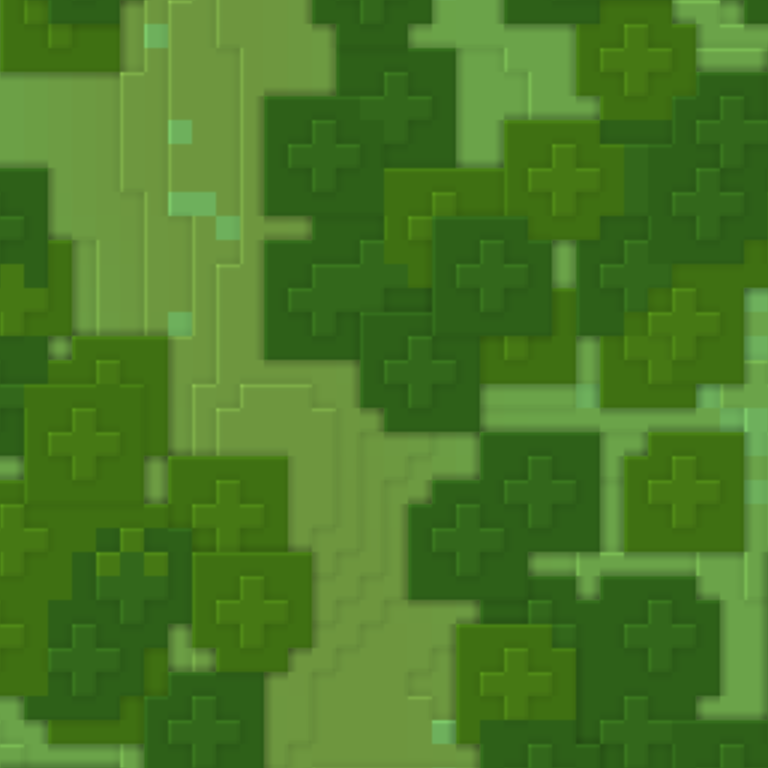
Give the GLSL for this pattern, as a WebGL 2 fragment shader.

```glsl
#version 300 es
precision highp float;
// Top-down view of a block forest: square tree crowns over stepped grassland.

#define CELLS 32.0         // blocks across the canvas
#define TILE 4.0           // blocks per tree slot
#define TREE_CHANCE 0.78
#define DARK_SHARE 0.58    // share of dark crowns
#define CORNER_LOSS 0.35   // chance that a crown corner is missing
#define LANE_WIDTH 3.2     // half width of the clearing, in blocks
#define TUFT_CHANCE 0.05
#define FLOWER_CHANCE 0.003
#define SOFTNESS 0.07      // edge blur, in blocks
#define RIM 0.15           // brightness of lit edges
#define SHADE 0.22         // depth of contact shadows

uniform vec2 u_resolution;
out vec4 outColor;

const vec3 DARK_LEAF = vec3(0.180, 0.375, 0.095);
const vec3 DARK_CROWN = vec3(0.200, 0.405, 0.105);
const vec3 OLIVE_LEAF = vec3(0.248, 0.440, 0.070);
const vec3 OLIVE_CROWN = vec3(0.275, 0.470, 0.080);
const vec3 PATH = vec3(0.430, 0.590, 0.245);
const vec3 GRASS = vec3(0.420, 0.640, 0.285);
const vec3 TUFT = vec3(0.430, 0.690, 0.360);
const vec3 FLOWER = vec3(0.950, 0.820, 0.200);

float hash(vec2 p) {
    return fract(sin(dot(p, vec2(127.1, 311.7))) * 43758.5453);
}

float noise(vec2 p) {
    vec2 i = floor(p), f = fract(p);
    f = f * f * (3.0 - 2.0 * f);
    vec2 e = vec2(1.0, 0.0);
    return mix(mix(hash(i), hash(i + e), f.x),
               mix(hash(i + e.yx), hash(i + e.xx), f.x), f.y);
}

// Horizontal distance to the middle of the winding clearing
float laneDistance(vec2 cell) {
    return abs(cell.x - mix(14.5, 8.0, smoothstep(0.0, 26.0, cell.y)));
}

// Grass block: colour in rgb, height in a
vec4 ground(vec2 cell) {
    vec3 color = mix(PATH, GRASS, smoothstep(2.0, 11.0, laneDistance(cell)));
    float pick = hash(cell + 51.3);
    if (pick < TUFT_CHANCE) color = TUFT;
    if (pick > 1.0 - FLOWER_CHANCE) color = FLOWER;
    return vec4(color, floor(7.0 * noise(cell / 8.0 + 3.7)));
}

// Highest block at a cell: ground, or the tallest crown covering it
vec4 block(vec2 cell) {
    vec4 top = ground(cell);
    vec2 home = floor(cell / TILE);
    for (int j = -1; j <= 1; j++)
    for (int i = -1; i <= 1; i++) {
        vec2 slot = home + vec2(i, j);
        if (hash(slot + 7.1) > TREE_CHANCE) continue;
        vec2 jitter = floor(TILE * vec2(hash(slot + 13.7), hash(slot + 29.9)));
        vec2 center = slot * TILE + jitter;
        if (laneDistance(center) < LANE_WIDTH) continue;

        vec2 offset = cell - center, reach = abs(offset);
        if (max(reach.x, reach.y) > 2.0) continue;
        bool corner = reach.x + reach.y > 3.5;
        if (corner && hash(cell + slot * 3.1) < CORNER_LOSS) continue;

        float crown = reach.x + reach.y < 1.5 ? 1.0 : 0.0;
        float height = 8.0 + floor(4.0 * hash(slot + 41.3)) + crown;
        if (height <= top.a) continue;
        bool dark = hash(slot + 67.9) < DARK_SHARE;
        vec3 leaf = dark ? DARK_LEAF : OLIVE_LEAF;
        vec3 tip = dark ? DARK_CROWN : OLIVE_CROWN;
        top = vec4(mix(leaf, tip, crown), height);
    }
    return top;
}

// Light across one edge; d runs from block a on the lit side to block b
float edgeLight(float a, float b, float d, float blur) {
    float rise = b - a;
    if (abs(rise) < 0.5) return 0.0;
    float inside = rise > 0.0 ? d : -d;
    float line = (inside - 0.08) / 0.08;
    float rim = exp(-line * line) * (rise > 0.0 ? RIM : -0.04);
    float shadow = smoothstep(-0.45, 0.0, inside)
                 * (1.0 - smoothstep(-blur, blur, inside));
    float depth = clamp(abs(rise) * 0.2, 0.25, 1.0);
    return rim - SHADE * depth * shadow;
}

void main() {
    float scale = CELLS / min(u_resolution.x, u_resolution.y);
    vec2 p = gl_FragCoord.xy * scale - 0.5;
    vec2 cell = floor(p), d = fract(p) - 0.5;
    float blur = max(SOFTNESS, scale);
    vec2 w = smoothstep(-blur, blur, d);

    // The four blocks around the nearest grid corner
    vec4 sw = block(cell), se = block(cell + vec2(1, 0));
    vec4 nw = block(cell + vec2(0, 1)), ne = block(cell + vec2(1, 1));
    vec3 color = mix(mix(sw.rgb, se.rgb, w.x), mix(nw.rgb, ne.rgb, w.x), w.y);

    // Light falls from the upper left
    float across = mix(edgeLight(sw.a, se.a, d.x, blur),
                       edgeLight(nw.a, ne.a, d.x, blur), w.y);
    float down = mix(edgeLight(nw.a, sw.a, -d.y, blur),
                     edgeLight(ne.a, se.a, -d.y, blur), w.x);
    outColor = vec4(color * (1.0 + across + down), 1.0);
}
```
